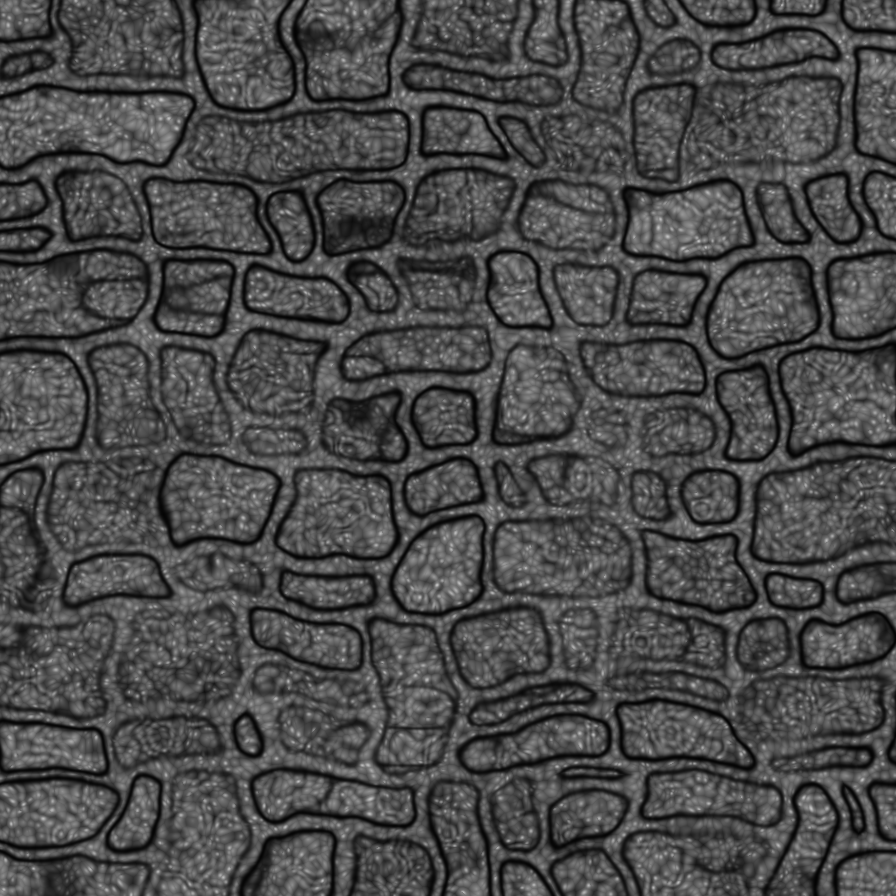
This texture is drawn by a WebGL 1 fragment shader. Its source:

```glsl
precision highp float;
// A grey wall of rough stones in uneven courses, edged by soft dark lines.
// Jittered rows and columns are cut again into slanted, rounded blocks;
// cellular grain and swirling noise contours roughen the faces.
uniform vec2 u_resolution;

const float ROWS = 6.0;            // courses over the canvas height
const float COLS = 4.0;            // coarse blocks along one course
const float JITTER = 0.6;          // unevenness of the coarse blocks
const float SMALL_AREA = 0.006;    // blocks above a random area are cut again
const float LARGE_AREA = 0.025;
const float CORNER = 0.024;        // corner radius of a stone
const float LINE_WIDTH = 0.0042;   // softness of the dark outline
const float JOINT_MIN = 0.005;     // outline distance from the joint centre
const float JOINT_MAX = 0.011;
const float GRAIN_SCALE = 115.0;
const float STONE_GREY = 0.335;
const float MORTAR_GREY = 0.37;
const float LINE_DARKNESS = 0.93;

float hash(vec2 p) {
  return fract(sin(dot(p, vec2(127.1, 311.7))) * 43758.545);
}

float noise(vec2 p) {
  vec2 i = floor(p), f = fract(p);
  f = f * f * (3.0 - 2.0 * f);
  float low = mix(hash(i), hash(i + vec2(1.0, 0.0)), f.x);
  float high = mix(hash(i + vec2(0.0, 1.0)), hash(i + 1.0), f.x);
  return mix(low, high, f.y);
}

// Distance to the nearest cell point, and that cell's random value.
vec2 cellular(vec2 p) {
  vec2 i = floor(p), nearest = vec2(8.0, 0.0);
  for (int y = -1; y <= 1; y++) {
    for (int x = -1; x <= 1; x++) {
      vec2 c = i + vec2(float(x), float(y));
      float d = length(c + vec2(hash(c), hash(c + 51.3)) - p);
      if (d < nearest.x) nearest = vec2(d, hash(c + 17.9));
    }
  }
  return nearest;
}

float border(float i, float seed) {
  return i + JITTER * (hash(vec2(i, seed)) - 0.5);
}

// Lower border, upper border and index of the jittered interval around t.
vec3 interval(float t, float seed) {
  float i = floor(t);
  if (t < border(i, seed)) i -= 1.0;
  else if (t > border(i + 1.0, seed)) i += 1.0;
  return vec3(border(i, seed), border(i + 1.0, seed), i);
}

// Distance inward from the joint centre, and the stone's random value.
vec2 masonry(vec2 p) {
  vec3 row = interval(p.y * ROWS, 3.7);
  vec3 col = interval(p.x * COLS, row.z + 20.3);
  vec2 lo = vec2(col.x / COLS, row.x / ROWS);
  vec2 hi = vec2(col.y / COLS, row.y / ROWS);
  vec2 toLo = p - lo, toHi = hi - p;
  vec2 id = vec2(col.z, row.z) + 40.0;
  for (int level = 0; level < 4; level++) {
    vec2 size = hi - lo;
    if (size.x * size.y < mix(SMALL_AREA, LARGE_AREA, hash(id + 0.31))) break;
    bool upright = size.x > mix(0.9, 2.0, hash(id + 0.57)) * size.y;
    vec2 axis = upright ? vec2(1.0, 0.0) : vec2(0.0, 1.0);
    vec2 cut = mix(lo, hi, mix(0.28, 0.72, hash(id + 0.73)));
    float tilt = (upright ? 0.4 : 0.14) * (hash(id + 0.91) - 0.5);
    float t = dot(p - cut, axis) - tilt * dot(p - 0.5 * (lo + hi), axis.yx);
    if (t > 0.0) {
      toLo = mix(toLo, min(toLo, vec2(t)), axis);
      lo = mix(lo, cut, axis);
      id += vec2(7.13, 3.37);
    } else {
      toHi = mix(toHi, min(toHi, vec2(-t)), axis);
      hi = mix(hi, cut, axis);
      id += vec2(2.19, 11.41);
    }
  }
  vec2 q = CORNER - min(toLo, toHi);
  float inside = CORNER - length(max(q, 0.0)) - min(max(q.x, q.y), 0.0);
  return vec2(inside, hash(id + 0.17));
}

void main() {
  vec2 p = gl_FragCoord.xy / u_resolution;

  // Uneven joints: broad sine bends and a small wobble.
  vec2 bend = 0.010 * sin(vec2(31.0 * p.y + 9.0 * p.x, 15.0 * p.x + 4.0 * p.y))
            + 0.004 * sin(vec2(67.0 * p.y - 21.0 * p.x, 43.0 * p.x + 17.0 * p.y));
  vec2 wobble = vec2(noise(p * 45.0), noise(p * 45.0 + 31.0)) - 0.5;
  vec2 stone = masonry(p + bend + 0.007 * wobble);
  float face = smoothstep(0.002, 0.014, stone.x);

  // Rough surface: contour swirls, cellular grain and pale specks.
  float relief = noise(p * 28.0) + 0.5 * noise(p * 60.0 + 7.0);
  float swirl = sin(19.0 * relief);
  vec2 grain = cellular(p * GRAIN_SCALE + 1.2 * wobble);
  float speck = smoothstep(0.4, 0.0, grain.x) * smoothstep(0.6, 1.0, grain.y);
  float grey = mix(MORTAR_GREY, STONE_GREY + 0.07 * (stone.y - 0.5), face);
  grey += mix(0.035, 0.07, face) * swirl + 0.27 * (0.48 - grain.x) + 0.2 * speck;
  grey += 0.10 * (noise(p * 17.0 + 5.0) - 0.5);

  // Short curved cracks on the faces.
  float vein = (noise(p * vec2(15.0, 24.0) + 63.0) - 0.5) / 0.07;
  float crack = exp(-vein * vein) * smoothstep(0.5, 0.75, noise(p * 10.0 + 87.0));
  grey *= 1.0 - 0.65 * crack * face;

  // Dark outline, fading along some stones.
  float joint = mix(JOINT_MIN, JOINT_MAX, noise(p * 8.0 + 13.0));
  float offset = (stone.x - joint) / LINE_WIDTH;
  float strength = smoothstep(0.05, 0.6, 0.55 * noise(p * 6.0 + 41.0) + 0.5 * stone.y);
  grey *= 1.0 - LINE_DARKNESS * mix(0.3, 1.0, strength) * exp(-offset * offset);

  gl_FragColor = vec4(vec3(clamp(grey, 0.0, 1.0)), 1.0);
}
```
